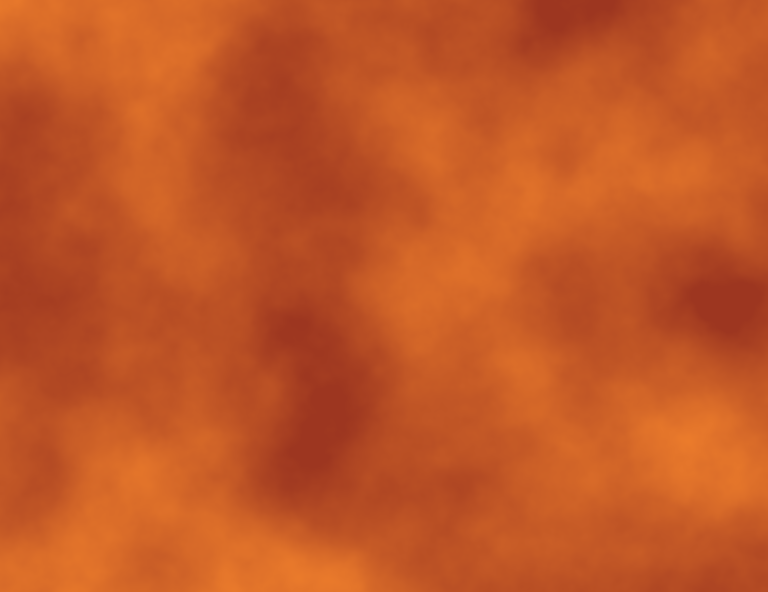
Reproduce this texture procedurally as a Shadertoy shader.

```glsl
// Soft rust and orange clouds, like glowing dust or worn copper.
// Octaves of smooth value noise are summed, each finer and weaker than the
// last, and the sum is mapped to a ramp from dark rust to bright orange.

const vec3 DARK_RUST     = vec3(0.615, 0.212, 0.125);
const vec3 BURNT_ORANGE  = vec3(0.760, 0.340, 0.148);
const vec3 BRIGHT_ORANGE = vec3(0.935, 0.495, 0.172);

const float CLOUDS_PER_HEIGHT = 4.0;
const int   OCTAVES  = 6;
const float GAIN     = 0.5;
const float CONTRAST = 1.45;
const float MIDTONE  = 0.46;

// Integer hash of a lattice cell, from 0 to 1
float hashCell(ivec2 cell) {
    uvec2 q = uvec2(cell) * uvec2(1597u, 3812u);
    uint h = (q.x ^ q.y) * 747796405u + 289133u;
    h = ((h >> ((h >> 28) + 4u)) ^ h) * 277803u;
    h = (h ^ (h >> 15)) * 73244475u;
    h ^= h >> 16;
    return float(h & 65535u) / 65535.0;
}

// Value noise with smooth blending between lattice corners
float valueNoise(vec2 p) {
    ivec2 cell = ivec2(floor(p));
    vec2 f = fract(p);
    vec2 blend = f * f * (3.0 - 2.0 * f);
    float bottom = mix(hashCell(cell), hashCell(cell + ivec2(1, 0)), blend.x);
    float top = mix(hashCell(cell + ivec2(0, 1)), hashCell(cell + ivec2(1, 1)), blend.x);
    return mix(bottom, top, blend.y);
}

mat2 rotation(float angle) {
    float c = cos(angle), s = sin(angle);
    return mat2(c, s, -s, c);
}

// Normalised sum of octaves, turned a little each time to hide the lattice
float cloudNoise(vec2 p, int octaves, float gain) {
    mat2 step2x = 2.0 * rotation(0.5);
    float sum = 0.0, total = 0.0, amplitude = 1.0;
    for (int i = 0; i < octaves; i++) {
        sum += amplitude * valueNoise(p);
        total += amplitude;
        amplitude *= gain;
        p = step2x * p + vec2(17.3, 9.1);
    }
    return sum / total;
}

// Three-stop colour ramp with its middle colour at the midtone
vec3 rustRamp(float t, float midtone) {
    vec3 low = mix(DARK_RUST, BURNT_ORANGE, t / midtone);
    vec3 high = mix(BURNT_ORANGE, BRIGHT_ORANGE, (t - midtone) / (1.0 - midtone));
    return t < midtone ? low : high;
}

void mainImage(out vec4 fragColor, in vec2 fragCoord) {
    vec2 uv = fragCoord / iResolution.y;
    float density = cloudNoise(uv * CLOUDS_PER_HEIGHT + vec2(31.0, 12.0), OCTAVES, GAIN);
    float tone = clamp(MIDTONE + (density - 0.5) * CONTRAST, 0.0, 1.0);
    fragColor = vec4(rustRamp(tone, MIDTONE), 1.0);
}
```
